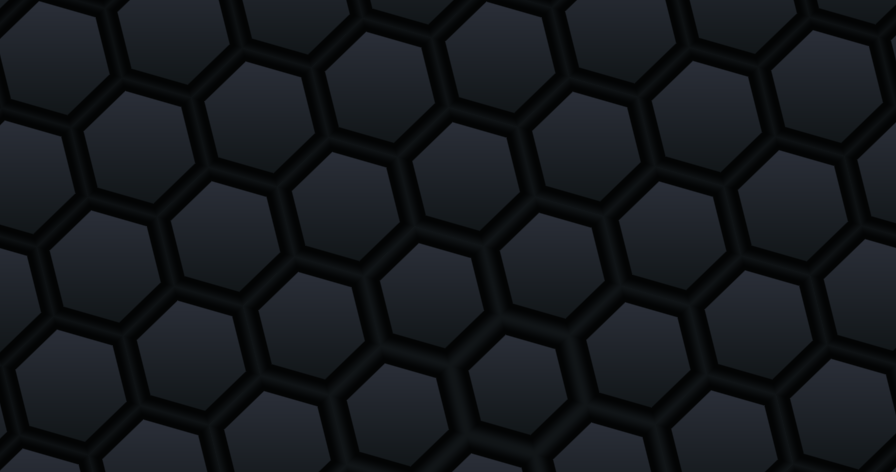
This pattern is drawn by a WebGL 1 fragment shader. Its source:

```glsl
precision highp float;
// Dark hexagonal plates on a tilted honeycomb lattice, each shaded from a
// light top to a dark foot. Black shadows rim the plates, and the plates
// shrink toward a focus low in the middle, opening wider, paler grooves.

uniform vec2 u_resolution;

#define SPACING 0.2627              // between plate centres, in canvas heights
#define TILT 0.2443                 // lattice rotation in radians
#define ANCHOR vec2(0.9876, 0.626)  // centre of one plate
#define FOCUS vec2(1.064, 0.084)    // where the plates are smallest
#define MIN_APOTHEM 0.349           // plate size at the focus, in spacings
#define GROWTH 0.070                // size gained far from the focus
#define FALLOFF 0.594               // distance over which plates grow
#define PLATE_TOP vec3(0.168, 0.184, 0.222)
#define PLATE_FOOT vec3(0.068, 0.086, 0.096)
#define SHADOW vec3(0.010, 0.014, 0.016)
#define GROOVE vec3(0.066, 0.082, 0.092)

const vec2 LATTICE = vec2(1.0, 1.7320508);

// Offset from the nearest centre of a unit honeycomb
vec2 honeycombOffset(vec2 q) {
  vec2 a = mod(q + 0.5 * LATTICE, LATTICE) - 0.5 * LATTICE;
  vec2 b = mod(q, LATTICE) - 0.5 * LATTICE;
  return dot(a, a) < dot(b, b) ? a : b;
}

// Distance from the centre along the nearest edge normal
float hexRadius(vec2 q) {
  q = abs(q);
  return max(q.x, dot(q, 0.5 * LATTICE));
}

void main() {
  vec2 p = gl_FragCoord.xy / u_resolution.y;
  float pixel = 1.0 / (u_resolution.y * SPACING);

  // Lattice cell
  float c = cos(TILT), s = sin(TILT);
  mat2 untilt = mat2(c, -s, s, c);
  vec2 cell = honeycombOffset(untilt * (p - ANCHOR) / SPACING);
  vec2 local = cell * untilt;
  vec2 centre = p - local * SPACING;

  // Plate size depends on where its centre lies
  float reach = distance(centre, FOCUS);
  float apothem = MIN_APOTHEM + GROWTH * (1.0 - exp(-reach / FALLOFF));
  float edge = hexRadius(cell) - apothem;

  // Groove: black beside the plate, paler in the open middle
  vec3 groove = mix(SHADOW, GROOVE, smoothstep(0.022, 0.130, edge));

  // Plate: vertical gradient in canvas space
  float height = clamp(0.5 + 0.5 * local.y / (apothem * 1.12), 0.0, 1.0);
  vec3 plate = mix(PLATE_FOOT, PLATE_TOP, height);

  float cover = 1.0 - smoothstep(-pixel, pixel, edge);
  gl_FragColor = vec4(mix(groove, plate, cover), 1.0);
}
```
